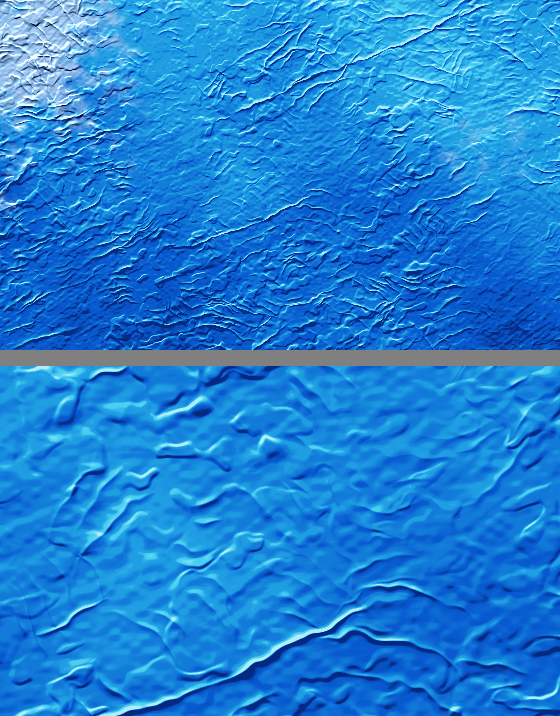
Top, the full canvas; bottom, a detail of the centre.
This texture is drawn by a WebGL 2 fragment shader. Its source:

```glsl
#version 300 es
precision highp float;
// Thick blue paint on canvas: clumps of curved ribs, broken creases, flakes and
// bristle marks form a height field, which is lit from above. The resulting
// tone runs through a ramp from navy to cyan, with pale glazes on top.

#define RELIEF 1.02
#define RIB_WIDTH 0.0042
#define CLUMP_SIZE 0.29
#define TWIG_SIZE 0.125
#define CREASE_HEIGHT 0.0070
#define FLAKE_HEIGHT 0.0056
#define BRISTLE_HEIGHT 0.0013
#define GRAIN_HEIGHT 0.0011
#define CLOUD_CONTRAST 0.78
#define SAMPLE_STEP 0.0014
#define LIGHT_DIR vec2(-0.35, 0.94)

uniform vec2 u_resolution;
out vec4 fragColor;

float hash(vec2 p) {
  return fract(sin(dot(p, vec2(127.1, 311.7))) * 43758.545);
}

float noise(vec2 p) {
  vec2 i = floor(p), f = fract(p);
  f = f * f * (3.0 - 2.0 * f);
  return mix(mix(hash(i), hash(i + vec2(1, 0)), f.x),
             mix(hash(i + vec2(0, 1)), hash(i + vec2(1, 1)), f.x), f.y);
}

vec2 turn(vec2 p, float a) {
  float c = cos(a), s = sin(a);
  return vec2(c * p.x + s * p.y, c * p.y - s * p.x);
}

float fbm(vec2 p) {
  float sum = 0.0, amp = 0.5;
  for (int i = 0; i < 4; i++) {
    sum += amp * noise(p);
    p = turn(p, 0.7) * 2.03 + 17.3;
    amp *= 0.5;
  }
  return sum / 0.9375;
}

vec2 wobble(vec2 p, float freq) {
  return vec2(noise(p * freq + 3.7), noise(p * freq + 41.2)) - 0.5;
}

// Clumps of nearly parallel, bent and tapered ribs, one clump per cell
float ribs(vec2 p, float size, float seed) {
  float height = 0.0;
  vec2 home = floor(p / size);
  for (int k = 0; k < 9; k++) {
    vec2 cell = home + vec2(k % 3 - 1, k / 3 - 1);
    vec2 id = cell + seed;
    vec2 center = (cell + vec2(hash(id), hash(id + 5.1))) * size;
    float kind = hash(id + 9.4);
    float angle = (kind < 0.38 ? -0.55 : 0.45) + 1.0 * (hash(id + 2.3) - 0.5);
    vec2 q = turn(p - center, angle) / size;
    float bend = 1.8 * (hash(id + 7.7) - 0.5);
    for (int j = 0; j < 5; j++) {
      vec2 rib = id + float(j) * 13.7;
      float reach = mix(0.14, 0.44, hash(rib + 1.9));
      float x = (q.x - 0.25 * (hash(rib + 4.2) - 0.5)) / reach;
      float lane = (float(j) - 2.0) * 0.16 + 0.09 * (hash(rib + 6.6) - 0.5);
      float y = (q.y - lane - bend * q.x * q.x - 0.4 * q.x * (hash(rib) - 0.5)) * size;
      float width = RIB_WIDTH * mix(0.6, 1.25, hash(rib + 8.8));
      float taper = max(0.0, 1.0 - x * x) * step(0.12, hash(rib + 3.1));
      height = max(height, width * taper * exp(-pow(abs(y) / width, 1.4)));
    }
  }
  return height;
}

float paintHeight(vec2 p) {
  vec2 fineWarp = 0.012 * wobble(p, 33.0) + 0.005 * wobble(p, 85.0);
  vec2 w = p + 0.04 * wobble(p, 8.0) + fineWarp;
  float rough = noise(p * 4.3 + 8.0) + 0.3 * (0.9 - p.x);
  rough = mix(0.35, 1.0, smoothstep(0.25, 0.75, rough));

  // Ribs and twigs thin out and break along their length
  float broken = smoothstep(0.15, 0.5, noise(p * 19.0 + 20.0));
  float h = 1.4 * ribs(w, CLUMP_SIZE, 3.0) * (0.5 + 0.5 * broken);
  h = max(h, 1.25 * ribs(w, TWIG_SIZE, 61.0) * rough * broken);

  // Long creases wander across and come and go
  vec2 v = turn(w, 0.35) + 0.19 * wobble(p, 2.6);
  float crease = abs(fract(v.y * 2.8 + 0.3) - 0.5) / 2.8;
  float present = smoothstep(0.35, 0.6, noise(p * 5.0 + 77.0)) * (0.4 + 0.6 * broken);
  h = max(h, CREASE_HEIGHT * present * exp(-pow(crease / 0.0045, 1.3)));

  // Flakes with ragged edges, large and small
  vec2 c = turn(p + 1.3 * fineWarp, 0.35);
  float crumb = noise(turn(c, 0.9) * 64.0);
  float large = noise(c * vec2(17.0, 27.0)) + 0.4 * crumb;
  float small = noise(c * vec2(40.0, 58.0) + 9.0) + 0.3 * crumb;
  h += FLAKE_HEIGHT * rough * (0.75 * smoothstep(0.72, 0.94, large)
                             + 0.55 * smoothstep(0.72, 0.98, small));

  // Curved bristle marks in two directions, and the uneven grain of the cloth
  vec2 sweep = p + 0.13 * wobble(p, 3.1);
  float marks = mix(noise(turn(sweep, 0.55) * vec2(10.0, 115.0)),
                    noise(turn(sweep, -0.8) * vec2(10.0, 105.0)),
                    smoothstep(0.4, 0.6, noise(p * 3.7 + 30.0)));
  return h + BRISTLE_HEIGHT * marks + GRAIN_HEIGHT * noise(turn(p, 0.06) * vec2(105.0, 145.0));
}

// Navy, deep blue, mid blue, sky, cyan, then near white
vec3 ramp(float t) {
  vec3 col = mix(vec3(0.02, 0.16, 0.50), vec3(0.03, 0.35, 0.81), smoothstep(-0.16, 0.22, t));
  col = mix(col, vec3(0.07, 0.48, 0.85), smoothstep(0.24, 0.5, t));
  col = mix(col, vec3(0.12, 0.62, 0.89), smoothstep(0.5, 0.74, t));
  col = mix(col, vec3(0.29, 0.81, 0.95), smoothstep(0.80, 1.06, t));
  return mix(col, vec3(0.70, 0.93, 0.98), smoothstep(1.10, 1.5, t));
}

void main() {
  vec2 p = gl_FragCoord.xy / u_resolution.y;
  vec2 e = vec2(SAMPLE_STEP, 0.0);
  float h = paintHeight(p);
  vec2 slope = vec2(paintHeight(p + e.xy) - h, paintHeight(p + e.yx) - h) / SAMPLE_STEP;
  float shade = -dot(slope, LIGHT_DIR);

  // Broad colour drift, lighter toward the top
  float cloud = fbm(p * 2.6 + 12.0) - 0.5;
  float tone = mix(0.17, 0.8, smoothstep(-0.05, 0.9, p.y)) + CLOUD_CONTRAST * cloud;
  tone += 0.25 * (fbm(p * 15.0) - 0.5) + RELIEF * shade;
  vec3 col = ramp(tone);

  // Pale lilac glaze in the upper left, and a small one at the right
  float patchy = 0.6 * fbm(p * 8.0 + 50.0) + 0.4 * fbm(p * 34.0) - 0.5;
  float corner = length((p - vec2(0.1, 0.95)) * vec2(0.95, 0.65)) + 0.8 * patchy;
  float spot = length((p - vec2(1.39, 0.63)) * vec2(0.8, 1.0)) + 0.5 * patchy;
  float glaze = 0.92 * smoothstep(0.34, 0.08, corner) + 0.6 * smoothstep(0.13, 0.0, spot);
  col = mix(col, vec3(0.64, 0.77, 0.93) + 0.65 * shade, glaze);
  fragColor = vec4(clamp(col, 0.0, 1.0), 1.0);
}
```
